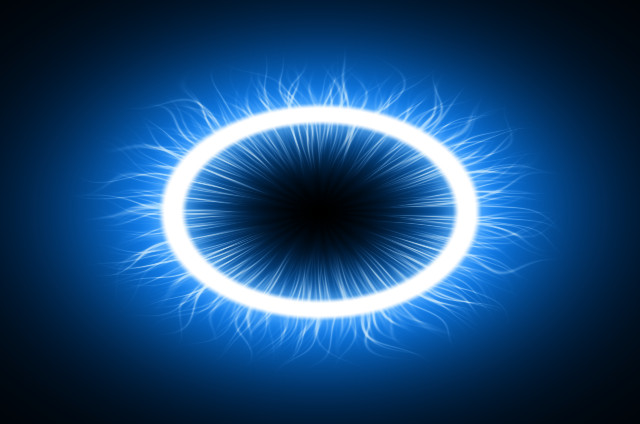
This background is drawn by a Shadertoy shader. Its source:

```glsl
// A white-hot elliptical ring with electric blue filaments on a dark glowing field.

const float TAU = 6.2831853;

float hash(vec2 cell) {
    return fract(sin(dot(cell, vec2(127.1, 311.7))) * 4375.85);
}

// One layer of curved hairs; reach runs from 0 at the ring to 1 at the longest tips.
float filaments(float angle, float radius, float reach, float layer, float sway) {
    float count = 15.0 + 2.0 * layer;

    // Whole-number frequencies keep the bends continuous around the ring.
    float bend = sin(angle * (3.0 + mod(layer * 2.0, 5.0)) + layer * 2.4 + reach * 2.5);
    bend += 0.3 * sin(angle * (6.0 + mod(layer, 5.0)) - reach * 6.0 + layer * 4.1);
    float slot = (angle + sway * reach * bend) / TAU * count;

    vec2 cell = vec2(mod(floor(slot), count), layer + sway * 40.0);
    float offset = fract(slot) - 0.5 - 0.6 * (hash(cell) - 0.5);
    float gap = abs(offset) * TAU / count * radius;
    float extent = mix(0.4, 1.0, hash(cell + 17.3));
    float strength = mix(0.15, 1.1, pow(hash(cell + 41.9), 1.5));

    // A thin core inside a faint sheath, fading toward the tip.
    float width = max(0.0085 * min(radius, 1.1), 2.2 / iResolution.y);
    float core = exp(-gap * gap / (width * width));
    float sheath = 0.12 * exp(-gap / 0.03);
    float fade = smoothstep(extent, 0.25 * extent, reach);
    return (core + sheath) * strength * fade;
}

void mainImage(out vec4 fragColor, in vec2 fragCoord) {
    // Stretched polar coordinates: the ring lies at radius 1.
    vec2 p = (fragCoord / iResolution.xy - 0.5) / 0.23;
    float radius = length(p);
    float angle = atan(p.y, p.x + 1e-5);
    float rim = abs(radius - 1.0);
    bool outside = radius > 1.0;

    // Blue field: wide falloff outside, dark well inside.
    float energy = outside ? 0.015 + exp(-pow(rim / 0.85, 1.5)) : pow(radius, 2.0);
    vec3 color = energy * vec3(0.07 * energy * energy, 0.48 + 0.05 * energy, 1.0);

    // Swaying hairs outside, straighter rays inside.
    float sway = outside ? 0.17 : 0.06;
    float hair = 0.0;
    for (float layer = 0.0; layer < 14.0; layer++) {
        hair += filaments(angle, radius, rim / 0.76, layer, sway);
    }
    hair *= outside ? 0.68 : 0.62 * smoothstep(0.2, 0.7, radius);
    vec3 hairColor = mix(vec3(0.2, 0.6, 1.0), vec3(0.85, 0.95, 1.0), min(hair, 1.0));
    color = mix(color, hairColor, 1.0 - exp(-hair));

    // Faint dark spokes at the centre.
    float spokes = sin(angle * 23.0 + 2.0 * sin(angle * 5.0));
    color *= 1.0 - 0.25 * spokes * smoothstep(0.65, 0.1, radius);

    // Luminous ring of nearly even thickness with a bluish halo.
    float band = rim / mix(0.97, 1.15, abs(sin(angle)));
    float halo = 0.55 * exp(-band * band / 0.018);
    color = mix(color, vec3(0.65, 0.86, 1.0), halo);
    color = mix(color, vec3(1.0), smoothstep(0.108, 0.05, band));

    fragColor = vec4(clamp(color, 0.0, 1.0), 1.0);
}
```
